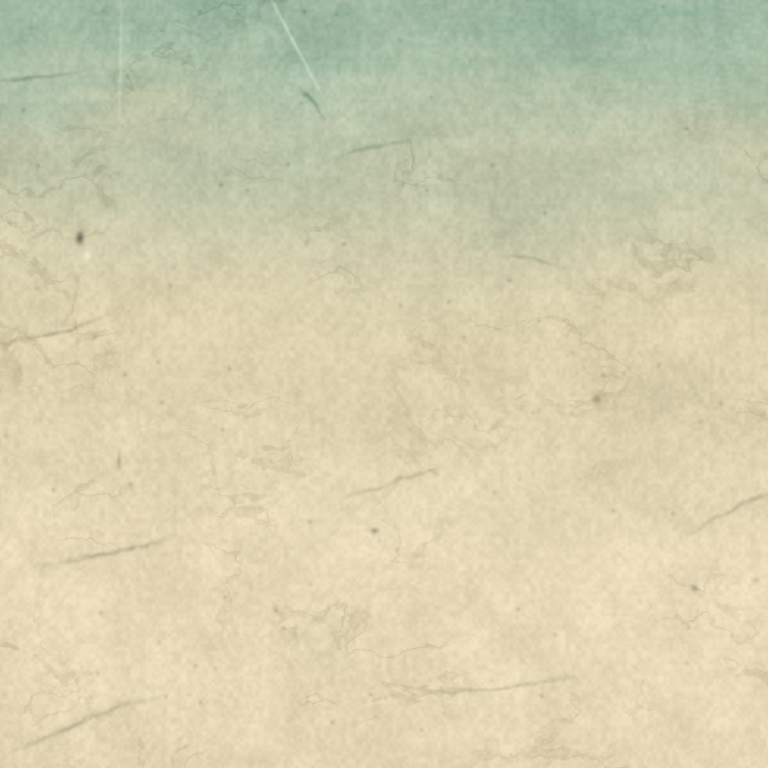
Give the GLSL for this texture, as a Shadertoy shader.

```glsl
// Aged paper whose teal upper wash fades down into warm cream.
// A vertical colour ramp is bent by value noise, then layered with
// fibrous grain, faint wrinkles, soft stains, creases and small specks.
#define GRAIN 0.085
#define MOTTLE 0.075
#define STREAK 0.10
#define WRINKLE 0.055
#define CREASE_WIDTH 0.0032
#define CREASE_DEPTH 0.17
#define STAIN_DEPTH 0.075
#define WASH_BEND 0.11
#define SPECK_DEPTH 0.30

float hash(vec2 p) {
    return fract(sin(dot(p, vec2(127.1, 311.7))) * 43758.5453);
}

float noise(vec2 p) {
    vec2 i = floor(p), f = fract(p);
    f = f * f * (3.0 - 2.0 * f);
    return mix(mix(hash(i), hash(i + vec2(1, 0)), f.x),
               mix(hash(i + vec2(0, 1)), hash(i + vec2(1, 1)), f.x), f.y);
}

// Layered noise centred on zero
float fbm(vec2 p) {
    float sum = 0.0, amp = 0.5;
    for (int i = 0; i < 5; i++) {
        sum += amp * (noise(p) - 0.5);
        p = mat2(0.8, 0.6, -0.6, 0.8) * p * 2.03 + 17.3;
        amp *= 0.55;
    }
    return sum;
}

float blob(vec2 p, vec2 centre, vec2 radius) {
    vec2 d = (p - centre) / radius;
    return exp(-dot(d, d));
}

// Line from a to b that fades towards both ends
float crease(vec2 p, vec2 a, vec2 b, float width) {
    vec2 ab = b - a;
    float t = clamp(dot(p - a, ab) / dot(ab, ab), 0.0, 1.0);
    float d = length(p - a - ab * t) / width;
    return 4.0 * t * (1.0 - t) * exp(-d * d);
}

vec3 paperRamp(float h) {
    vec3 c = mix(vec3(0.895, 0.840, 0.705), vec3(0.908, 0.853, 0.720), smoothstep(0.0, 0.15, h));
    c = mix(c, vec3(0.870, 0.822, 0.685), smoothstep(0.22, 0.55, h));
    c = mix(c, vec3(0.815, 0.803, 0.680), smoothstep(0.55, 0.72, h));
    c = mix(c, vec3(0.745, 0.770, 0.660), smoothstep(0.67, 0.82, h));
    c = mix(c, vec3(0.680, 0.752, 0.655), smoothstep(0.80, 0.92, h));
    return mix(c, vec3(0.615, 0.715, 0.630), smoothstep(0.90, 1.0, h));
}

void mainImage(out vec4 fragColor, in vec2 fragCoord) {
    vec2 uv = fragCoord / iResolution.xy;
    float wash = smoothstep(0.60, 0.95, uv.y);

    // Uneven lower edge of the wash, with deeper and paler patches
    float h = uv.y + WASH_BEND * fbm(uv * vec2(5.0, 9.0) + 3.0);
    h += 0.035 * blob(uv, vec2(0.68, 0.70), vec2(0.20, 0.08));
    h += 0.030 * blob(uv, vec2(0.38, 0.75), vec2(0.13, 0.06));
    h += 0.055 * blob(uv, vec2(0.03, 0.87), vec2(0.10, 0.05));
    h += 0.035 * blob(uv, vec2(0.76, 0.95), vec2(0.07, 0.04));
    h += 0.045 * blob(uv, vec2(0.39, 0.90), vec2(0.06, 0.05));
    h -= 0.050 * blob(uv, vec2(0.18, 0.86), vec2(0.09, 0.05));
    h -= 0.050 * blob(uv, vec2(0.97, 0.81), vec2(0.14, 0.04));
    h -= 0.035 * blob(uv, vec2(0.00, 0.73), vec2(0.14, 0.07));
    vec3 color = paperRamp(clamp(h, 0.0, 1.0));

    // Horizontal brush streaks, strongest inside the wash
    float streak = fbm(uv * vec2(7.0, 48.0) + 9.0);
    color += STREAK * wash * streak * vec3(1.0, 0.55, 0.45);

    // Cloudy mottling and fibrous grain
    float mottle = fbm(uv * 18.0);
    float grain = 0.55 * noise(uv * vec2(150.0, 115.0))
                + 0.45 * noise(uv * vec2(245.0, 220.0) + 41.0) - 0.5;
    color += (MOTTLE * mottle + GRAIN * grain) * vec3(1.0, 0.97, 0.95);

    // Fine wrinkles along the zero lines of warped noise
    vec2 warp = vec2(fbm(uv * 14.0 + 5.0), fbm(uv * 14.0 + 31.0));
    float ridge = 1.0 - smoothstep(0.0, 0.05, abs(fbm(uv * vec2(9.0, 15.0) + warp)));
    color -= WRINKLE * ridge * smoothstep(0.42, 0.80, noise(uv * 9.0 + 60.0));

    // Broken grey stains: xy centre, z radius, w strength
    vec4 stains[8] = vec4[8](
        vec4(0.425, 0.172, 0.035, 0.9), vec4(0.535, 0.440, 0.035, 0.8),
        vec4(0.640, 0.490, 0.050, 0.6), vec4(0.870, 0.485, 0.060, 0.8),
        vec4(0.210, 0.820, 0.040, 0.7), vec4(0.230, 0.645, 0.030, 0.6),
        vec4(0.680, 0.705, 0.060, 0.6), vec4(0.465, 0.650, 0.030, 0.6));
    float breakup = 0.6 + 1.6 * fbm(uv * 55.0);
    for (int i = 0; i < 8; i++) {
        vec4 s = stains[i];
        color -= STAIN_DEPTH * s.w * breakup * blob(uv, s.xy, vec2(s.z)) * vec3(1.0, 0.85, 0.75);
    }

    // Dark creases: xy start, zw end
    vec4 folds[10] = vec4[10](
        vec4(0.04, 0.262, 0.25, 0.306), vec4(0.43, 0.800, 0.54, 0.817),
        vec4(0.44, 0.352, 0.58, 0.388), vec4(0.53, 0.092, 0.77, 0.122),
        vec4(0.01, 0.020, 0.22, 0.100), vec4(0.65, 0.668, 0.73, 0.652),
        vec4(-0.03, 0.896, 0.11, 0.906), vec4(-0.02, 0.540, 0.15, 0.590),
        vec4(0.88, 0.300, 1.03, 0.370), vec4(0.39, 0.890, 0.43, 0.840));
    vec2 bent = uv + 0.022 * warp;
    float fold = 0.0;
    for (int i = 0; i < 10; i++)
        fold += crease(bent, folds[i].xy, folds[i].zw, CREASE_WIDTH);
    color -= CREASE_DEPTH * fold * (0.65 + 1.3 * fbm(uv * 40.0)) * vec3(1.0, 0.9, 0.8);

    // Pale scratches through the wash
    float scratch = crease(uv, vec2(0.335, 1.035), vec2(0.425, 0.865), 0.0022)
                  + 0.6 * crease(uv, vec2(0.158, 1.02), vec2(0.155, 0.82), 0.0025);
    color += 0.10 * scratch;

    // Distinct specks, then sparse scattered ones
    float speck = 1.2 * blob(uv, vec2(0.104, 0.690), vec2(0.005, 0.008))
                + 0.8 * blob(uv, vec2(0.488, 0.309), vec2(0.005, 0.004))
                + 0.5 * blob(uv, vec2(0.155, 0.400), vec2(0.003, 0.011))
                + 0.6 * blob(uv, vec2(0.905, 0.234), vec2(0.005))
                + 0.5 * blob(uv, vec2(0.777, 0.480), vec2(0.005));
    vec2 cell = floor(uv * 26.0);
    vec2 spot = 0.2 + 0.6 * vec2(hash(cell + 7.0), hash(cell + 19.0));
    speck += 0.3 * step(0.90, hash(cell + 3.0)) * blob(fract(uv * 26.0), spot, vec2(0.08));
    color -= SPECK_DEPTH * speck * vec3(1.0, 0.95, 0.8);
    color += 0.10 * blob(uv, vec2(0.114, 0.668), vec2(0.005));

    fragColor = vec4(clamp(color, 0.0, 1.0), 1.0);
}
```
